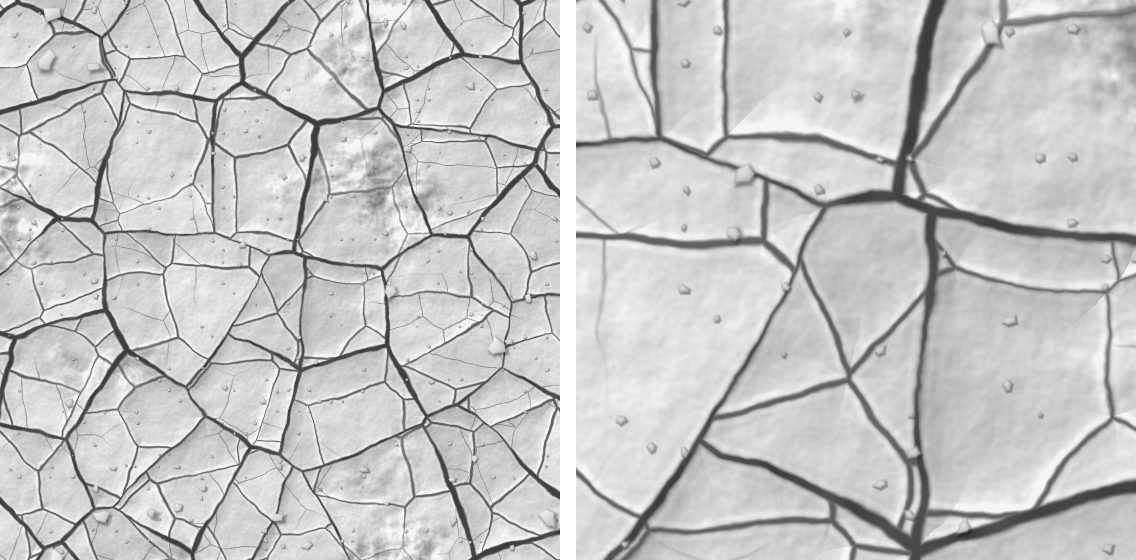
Left: the whole. Right: its middle third, enlarged.
This texture is drawn by a three.js fragment shader. Its source:

```glsl
varying vec2 vUv;

#define PLATE_SCALE 5.2
#define SHARD_SCALE 7.5
#define HAIR_SCALE 8.5
#define CRACK_WIDTH 0.0046
#define SOFTNESS 0.0014
#define CLAY_TONE 0.835
#define CRACK_TONE 0.23
#define CURL 0.17
#define GRAIN 0.10
#define LIGHT vec2(-0.6, 0.8)

struct Plate {
  float edge;    // distance to the border
  vec2 outward;  // direction to that border
  vec2 centre;   // position relative to the seed point
  vec2 id;
};

vec2 hash2(vec2 p) {
  vec3 h = fract(p.xyx * vec3(0.1031, 0.1030, 0.0973));
  h += dot(h, h.yzx + 33.33);
  return fract((h.xx + h.yz) * h.zy);
}

float noise(vec2 p) {
  vec2 i = floor(p), f = fract(p);
  f = f * f * (3.0 - 2.0 * f);
  vec2 e = vec2(1.0, 0.0);
  return mix(mix(hash2(i).x, hash2(i + e).x, f.x),
             mix(hash2(i + e.yx).x, hash2(i + e.xx).x, f.x), f.y);
}

float fbm(vec2 p) {
  float sum = 0.0, gain = 0.5;
  for (int i = 0; i < 4; i++) {
    sum += gain * noise(p);
    p = mat2(1.6, 1.2, -1.2, 1.6) * p + 7.3;
    gain *= 0.5;
  }
  return sum;
}

// Height difference along the light: a cheap relief
float relief(vec2 p, float scale) {
  vec2 q = p * scale;
  return fbm(q - LIGHT * 0.3) - fbm(q + LIGHT * 0.3);
}

Plate findPlate(vec2 p, float scale, vec2 seed) {
  vec2 q = p * scale + seed, cell = floor(q), f = fract(q);
  vec2 nearest = vec2(8.0), home = vec2(0.0);
  for (int y = -1; y <= 1; y++)
  for (int x = -1; x <= 1; x++) {
    vec2 g = vec2(x, y), r = g + hash2(cell + g) - f;
    if (dot(r, r) < dot(nearest, nearest)) { nearest = r; home = g; }
  }
  Plate plate = Plate(8.0, vec2(0.0), -nearest / scale, cell + home);
  for (int y = -2; y <= 2; y++)
  for (int x = -2; x <= 2; x++) {
    vec2 g = home + vec2(x, y), r = g + hash2(cell + g) - f, d = r - nearest;
    if (dot(d, d) > 0.0001) {
      vec2 n = normalize(d);
      float border = dot(0.5 * (r + nearest), n) / scale;
      if (border < plate.edge) { plate.edge = border; plate.outward = n; }
    }
  }
  return plate;
}

// Upturned rim: bright lip, and shade on the side facing the light
float curlShade(Plate plate, float width, float reach) {
  float amount = 0.25 + hash2(plate.id + 3.7).x;
  float away = dot(plate.outward, LIGHT);
  float lip = exp(-pow((plate.edge - width - 0.003) / 0.002, 2.0));
  return 0.06 * lip - CURL * amount * away * exp(-plate.edge / reach);
}

float crackMask(float edge, float width) {
  return 1.0 - smoothstep(width - SOFTNESS, width + SOFTNESS, edge);
}

float chipDistance(vec2 p, vec2 id, float radius) {
  float d = -1.0;
  for (int k = 0; k < 5; k++) {
    vec2 h = hash2(id + float(k) * 5.1);
    float a = 1.2566 * (float(k) + 0.6 * h.x) + 6.28 * hash2(id).y;
    d = max(d, dot(p, vec2(cos(a), sin(a))) - radius * (0.55 + 0.5 * h.y));
  }
  return d;
}

// Loose chips, each with a cast shadow and a dark outline
float addChips(float tone, vec2 p, float scale, float chance) {
  vec2 q = p * scale, id = floor(q), h = hash2(id + 19.0);
  vec2 local = fract(q) - 0.4 - 0.2 * hash2(id + 41.0);
  float present = step(h.x, chance), radius = mix(0.08, 0.2, h.y);
  float soft = SOFTNESS * scale;
  float d = chipDistance(local, id, radius);
  float shadow = chipDistance(local + LIGHT * 0.06, id, radius);
  tone *= 1.0 - 0.38 * present * (1.0 - smoothstep(-0.04, 0.06, shadow));
  float face = 0.87 + 0.6 * dot(local, LIGHT) - 0.22 * exp(-abs(d) / soft);
  return mix(tone, face, present * (1.0 - smoothstep(-soft, soft, d)));
}

void main() {
  // Wandering, slightly ragged crack paths
  vec2 p = vUv + 0.055 * (vec2(fbm(vUv * 5.0), fbm(vUv * 5.0 + 31.0)) - 0.5);
  p += 0.006 * (vec2(fbm(vUv * 45.0), fbm(vUv * 45.0 + 17.0)) - 0.5);

  // Nested fractures: every piece breaks independently
  Plate plate = findPlate(p, PLATE_SCALE, vec2(3.0));
  Plate shard = findPlate(p, SHARD_SCALE, 60.0 * hash2(plate.id));
  Plate hair = findPlate(p, HAIR_SCALE, 60.0 * hash2(shard.id + 9.0));
  float rough = smoothstep(0.53, 0.68, fbm(vUv * 3.2 + 12.0));
  float vary = noise(vUv * 9.0 + 4.0);
  float plateWidth = CRACK_WIDTH * mix(0.3, 1.25, vary) * (1.0 - 0.5 * rough);
  float shardWidth = CRACK_WIDTH * mix(0.1, 0.6, noise(vUv * 8.0 + 50.0));

  // Clay surface
  float tone = CLAY_TONE + 0.07 * (hash2(shard.id).y - 0.5);
  tone += 0.5 * dot(shard.centre, LIGHT) + 0.08 * (fbm(vUv * 12.0) - 0.5);
  tone += curlShade(plate, plateWidth, 0.014);
  tone += curlShade(shard, shardWidth, 0.011);
  tone += GRAIN * relief(vUv, 170.0) + 0.12 * relief(vUv, 45.0);
  tone += rough * (0.75 * relief(vUv, 26.0) + 0.4 * relief(vUv, 75.0) - 0.02);

  // Cracks, from hairlines to deep gaps
  float hairFade = smoothstep(0.3, 0.6, noise(vUv * 7.0 + 80.0));
  tone = mix(tone, 0.42, 0.75 * hairFade * crackMask(hair.edge, 0.0007));
  tone *= 1.0 - 0.16 * exp(-plate.edge / 0.006);
  tone = mix(tone, 0.33, (0.9 - 0.4 * rough) * crackMask(shard.edge, shardWidth));
  float depth = CRACK_TONE + 0.18 * noise(vUv * 60.0) * (1.0 - vary);
  depth += 0.12 * smoothstep(0.4, 1.0, plate.edge / plateWidth);
  tone = mix(tone, depth, crackMask(plate.edge, plateWidth));

  // Debris: specks, pebbles and flakes
  tone = addChips(tone, vUv + 0.13, 52.0, 0.10);
  tone = addChips(tone, p, 27.0, 0.07 + 0.15 * rough);
  tone = addChips(tone, p + 0.37, 10.0, 0.07);
  gl_FragColor = vec4(vec3(clamp(tone, 0.12, 0.96)), 1.0);
}
```
